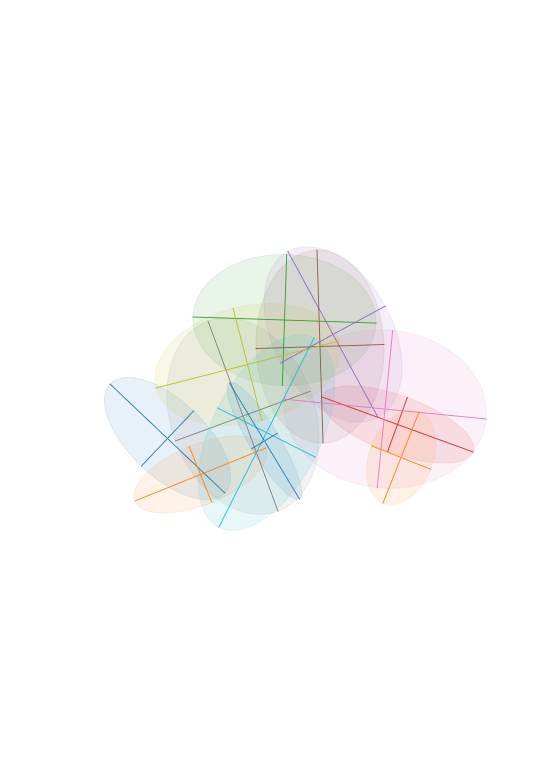
Write a Shadertoy shader that draws this background.

```glsl
// Twelve translucent, tilted ellipses overlap on a white ground, each
// crossed by its two thin axes. A first loop blends fills and rims;
// a second lays all axes on top. Lengths are in canvas heights.

const int COUNT = 12;
const int HUES = 10;
const float FILL_ALPHA = 0.105;
const float RIM_ALPHA = 0.12;
const float AXIS_ALPHA = 0.95;
const float HALF_STROKE = 0.0006;
const vec3 PAPER = vec3(1.0);

// Colours repeat after the tenth ellipse
const vec3 PALETTE[HUES] = vec3[](
    vec3(0.12, 0.47, 0.71),  // blue
    vec3(1.00, 0.50, 0.05),  // orange
    vec3(0.17, 0.63, 0.17),  // green
    vec3(0.84, 0.15, 0.16),  // red
    vec3(0.58, 0.40, 0.74),  // purple
    vec3(0.55, 0.34, 0.29),  // brown
    vec3(0.89, 0.47, 0.76),  // pink
    vec3(0.50, 0.50, 0.50),  // grey
    vec3(0.74, 0.74, 0.13),  // olive
    vec3(0.09, 0.75, 0.81)   // cyan
);

// Centres, measured from the middle of the canvas
const vec2 CENTRE[COUNT] = vec2[](
    vec2(-0.1374, -0.0710), vec2(-0.0944, -0.1178), vec2(0.0150, 0.0833),
    vec2(0.1621, -0.0527), vec2(0.0781, 0.0645), vec2(0.0612, 0.0488),
    vec2(0.1458, -0.0326), vec2(-0.0391, -0.0417), vec2(-0.0332, 0.0254),
    vec2(-0.0085, -0.0632), vec2(-0.0111, -0.0742), vec2(0.1667, -0.0957)
);

// Semi-axes, long then short
const vec2 RADII[COUNT] = vec2[](
    vec2(0.1030, 0.0495), vec2(0.0920, 0.0393), vec2(0.1192, 0.0853),
    vec2(0.1047, 0.0373), vec2(0.1229, 0.0775), vec2(0.1257, 0.0833),
    vec2(0.1322, 0.1028), vec2(0.1318, 0.0937), vec2(0.1230, 0.0755),
    vec2(0.1378, 0.0711), vec2(0.0882, 0.0195), vec2(0.0637, 0.0414)
);

// Tilt of the long axis in degrees, counter-clockwise
const float TILT[COUNT] = float[](
    -43.5, 22.0, -1.9, -20.0, -61.5, -88.2,
    -5.6, -69.8, 14.4, 63.3, -58.9, 68.4
);

// Position in the frame of one ellipse
vec2 toLocal(vec2 p, int i) {
    float angle = radians(TILT[i]);
    float c = cos(angle), s = sin(angle);
    return mat2(c, -s, s, c) * (p - CENTRE[i]);
}

// First-order signed distance to an ellipse
float ellipseDistance(vec2 q, vec2 r) {
    float k = length(q / r);
    return k * (k - 1.0) / max(length(q / (r * r)), 1e-4);
}

// Distance to the nearer of the two axes
float axesDistance(vec2 q, vec2 r) {
    vec2 a = abs(q);
    float along = length(vec2(max(a.x - r.x, 0.0), a.y));
    float across = length(vec2(a.x, max(a.y - r.y, 0.0)));
    return min(along, across);
}

// Smooth coverage of the area where d is negative
float coverage(float d, float pixel) {
    return clamp(0.5 - d / pixel, 0.0, 1.0);
}

void mainImage(out vec4 fragColor, in vec2 fragCoord) {
    float pixel = 1.0 / iResolution.y;
    vec2 p = (fragCoord - 0.5 * iResolution.xy) * pixel;
    vec3 color = PAPER;

    // Translucent fills and rims
    for (int i = 0; i < COUNT; i++) {
        vec3 hue = PALETTE[i % HUES];
        float d = ellipseDistance(toLocal(p, i), RADII[i]);
        color = mix(color, hue, FILL_ALPHA * coverage(d, pixel));
        color = mix(color, hue, RIM_ALPHA * coverage(abs(d) - HALF_STROKE, pixel));
    }

    // Axes above every fill
    for (int i = 0; i < COUNT; i++) {
        float d = axesDistance(toLocal(p, i), RADII[i]);
        float ink = coverage(d - HALF_STROKE, pixel);
        color = mix(color, PALETTE[i % HUES], AXIS_ALPHA * ink);
    }

    fragColor = vec4(color, 1.0);
}
```
